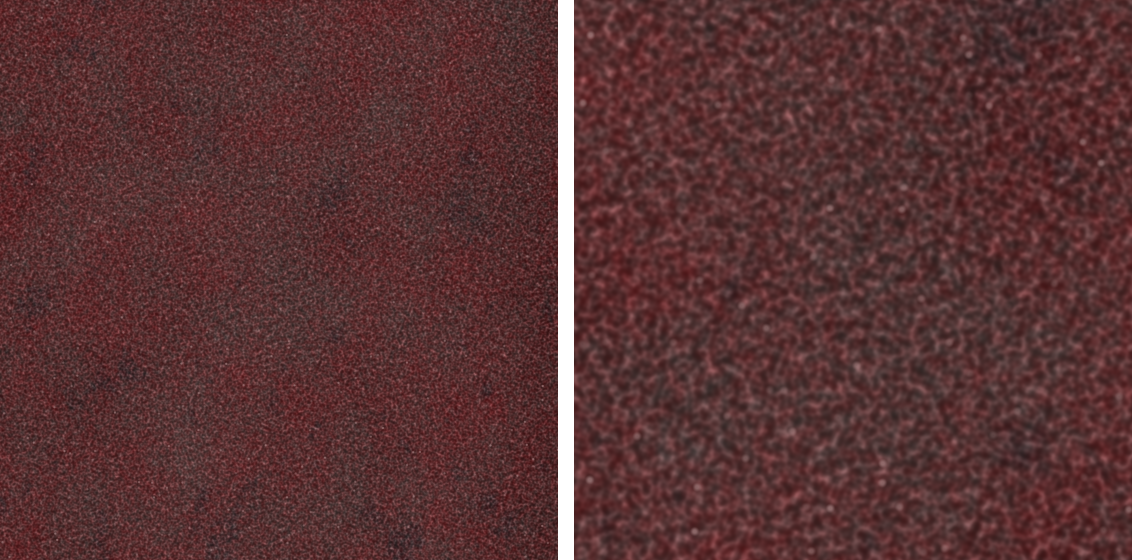
Left: the whole. Right: its middle third, enlarged.
This texture is drawn by a Shadertoy shader. Its source:

```glsl
// Dark red felt: fine woolly grain over soft crimson and slate mottling.
// Rotated octaves of gradient noise form the fibres and the dye patches;
// a jittered grid scatters a few pale flecks on top.

vec2 hash2(vec2 cell) {
    uvec2 q = uvec2(ivec2(cell)) * uvec2(1597334673u, 3812015801u);
    uint n = (q.x ^ q.y) * 1597334673u;
    n ^= n >> 15;
    n *= 2246822519u;
    n ^= n >> 13;
    return vec2(n & 65535u, n >> 16) / 65535.0;
}

// Gradient noise, scaled to a standard deviation near one
float gradientDot(vec2 cell, vec2 offset) {
    float angle = 6.28319 * hash2(cell).x;
    return dot(vec2(cos(angle), sin(angle)), offset);
}

float noise(vec2 p) {
    vec2 i = floor(p), f = p - i;
    vec2 u = f * f * f * (f * (f * 6.0 - 15.0) + 10.0);
    vec2 e = vec2(0.0, 1.0);
    float low = mix(gradientDot(i, f), gradientDot(i + e.yx, f - e.yx), u.x);
    float high = mix(gradientDot(i + e.xy, f - e.xy), gradientDot(i + e.yy, f - e.yy), u.x);
    return 4.6 * mix(low, high, u.y);
}

mat2 rotation(float a) {
    return mat2(cos(a), sin(a), -sin(a), cos(a));
}

// Large patches, each octave turned and weaker than the last
float mottling(vec2 p) {
    float sum = 0.0, weight = 0.62;
    for (int k = 0; k < 4; k++) {
        sum += weight * noise(p);
        p = rotation(0.7) * p * 2.1 + 17.3;
        weight *= 0.75;
    }
    return sum;
}

// Fine fibres: three grain sizes at unrelated angles
float fibreGrain(vec2 p) {
    return 0.68 * noise(rotation(0.4) * p * 235.0 + 5.0)
         + 0.58 * noise(rotation(1.3) * p * 165.0 + 41.0)
         + 0.40 * noise(rotation(2.2) * p * 95.0 + 83.0);
}

// Sparse pale specks, one candidate per grid cell
float flecks(vec2 p) {
    vec2 g = p * 75.0, cell = floor(g);
    vec2 place = 0.25 + 0.5 * hash2(cell + 211.0);
    vec2 chance = hash2(cell + 977.0);
    float spot = 1.0 - smoothstep(0.04, 0.24, length(g - cell - place));
    return spot * step(0.84, chance.x) * (0.25 + 0.75 * chance.y * chance.y);
}

void mainImage(out vec4 fragColor, in vec2 fragCoord) {
    vec2 uv = fragCoord / iResolution.xy;
    vec2 p = fragCoord / iResolution.y;

    // Dye: redder towards the sides, slate spots mostly low down
    float side = abs(uv.x - 0.5) * 2.0;
    float red = mottling(p * vec2(7.0, 5.5) + 31.0) + 0.9 * side * side - 0.3;
    float slate = mottling(p * vec2(9.0, 7.0) + 67.0) - 0.6 * uv.y;
    vec3 color = vec3(0.343, 0.186, 0.189);
    color += vec3(0.012, -0.012, -0.010) * clamp(red, -1.8, 2.5);
    color = mix(color, vec3(0.235, 0.165, 0.180), 0.6 * smoothstep(0.5, 2.3, slate));

    // Uneven light, dimmer at the far right
    color *= 1.0 + 0.025 * mottling(p * 4.0 + 113.0);
    color *= 1.02 - 0.10 * smoothstep(0.8, 1.0, uv.x) - 0.04 * side * side;

    // Grain in brightness, with a slightly longer bright tail
    float grain = fibreGrain(p);
    grain += 0.12 * (grain * grain - 1.0);
    color += vec3(0.052, 0.040, 0.041) * grain;

    // Small shifts between crimson and grey fibres
    color += vec3(0.012, -0.007, -0.006) * noise(rotation(0.9) * p * 125.0 + 151.0);

    color = mix(color, vec3(0.66, 0.52, 0.52), 0.7 * flecks(p));
    fragColor = vec4(clamp(color, 0.0, 1.0), 1.0);
}
```
